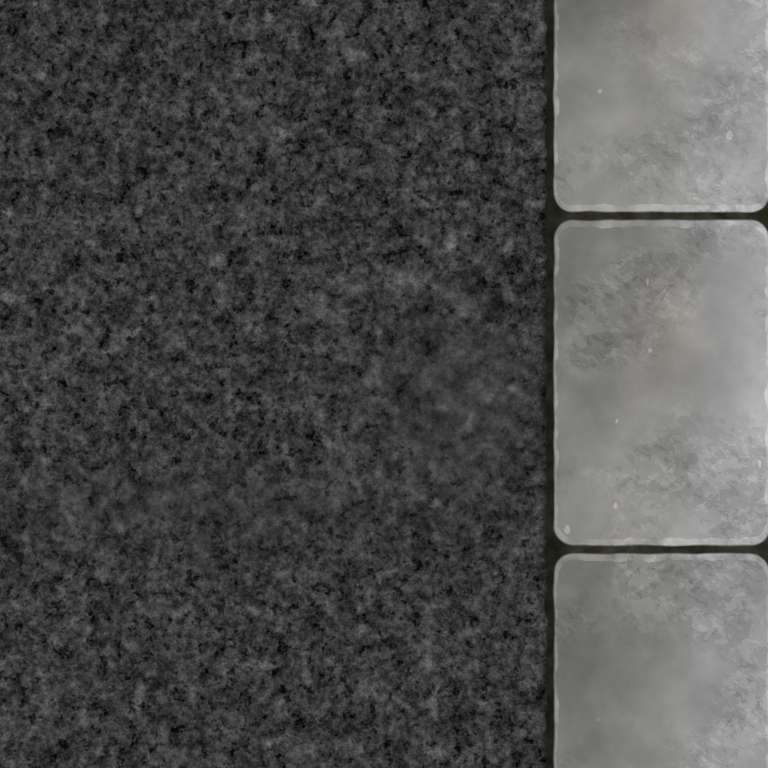
This texture is drawn by a Shadertoy shader. Its source:

```glsl
#define ROAD_EDGE 0.711
#define STONE_LEFT 0.7205
#define STONE_RIGHT 1.003
#define JOINT_Y 0.2845
#define STONE_PITCH 0.4345
#define JOINT_GAP 0.0090
#define CORNER 0.026
#define ROAD_TONE 0.222
#define ROAD_CONTRAST 0.27
#define GRAIN_SCALE 26.0

vec2 gradientAt(ivec2 cell) {
    uvec2 q = uvec2(cell) * uvec2(1597334673u, 3812015801u);
    uint h = (q.x ^ q.y) * 1597334673u;
    h = (h ^ (h >> 15)) * 2246822519u;
    h ^= h >> 13;
    float angle = float(h & 65535u) * 6.28319 / 65536.0;
    return vec2(cos(angle), sin(angle));
}

float gradientNoise(vec2 p) {
    ivec2 i = ivec2(floor(p));
    vec2 f = fract(p);
    vec2 u = f * f * f * (f * (f * 6.0 - 15.0) + 10.0);
    float a = dot(gradientAt(i), f);
    float b = dot(gradientAt(i + ivec2(1, 0)), f - vec2(1, 0));
    float c = dot(gradientAt(i + ivec2(0, 1)), f - vec2(0, 1));
    float d = dot(gradientAt(i + ivec2(1, 1)), f - vec2(1, 1));
    return mix(mix(a, b, u.x), mix(c, d, u.x), u.y);
}

float fbm(vec2 p, int octaves, float gain) {
    float sum = 0.0, amp = 1.0;
    for (int i = 0; i < octaves; i++) {
        sum += amp * gradientNoise(p);
        p = mat2(1.6, 1.2, -1.2, 1.6) * p + 17.3;
        amp *= gain;
    }
    return sum;
}

float roundedBox(vec2 p, vec2 halfSize, float radius) {
    vec2 q = abs(p) - halfSize + radius;
    return length(max(q, 0.0)) + min(max(q.x, q.y), 0.0) - radius;
}

float glow(vec2 p, vec2 centre, vec2 size) {
    vec2 d = (p - centre) / size;
    return exp(-dot(d, d));
}

vec3 asphalt(vec2 p) {
    // Worn, softer zone beside the kerb and a smooth band below it
    float worn = max(glow(p, vec2(0.60, 0.47), vec2(0.13, 0.15)), 0.6 * glow(p, vec2(0.3, 0.34), vec2(0.5, 0.06)));
    float crisp = 1.0 - 0.6 * worn;
    float coarse = fbm(p * GRAIN_SCALE, 2, 0.8);
    float fine = fbm(p * GRAIN_SCALE * 3.0 + 41.0, 3, 0.8);
    float tone = ROAD_TONE + ROAD_CONTRAST * (0.36 * coarse + 0.48 * fine * crisp);
    tone += 0.035 * gradientNoise(p * 8.0 + 5.0);
    // Black pits and pale aggregate
    float pits = fbm(p * GRAIN_SCALE * 2.1 + 90.0, 3, 0.8);
    tone -= 0.11 * smoothstep(0.2, 0.65, pits) * crisp;
    tone += 0.10 * smoothstep(0.25, 0.55, gradientNoise(p * GRAIN_SCALE * 1.6 + 63.0));
    // Broad stains and a faint circular scuff
    tone += 0.04 * (glow(p, vec2(0.11, 0.59), vec2(0.03)) + glow(p, vec2(0.02, 0.51), vec2(0.025)));
    tone += 0.045 * (glow(p, vec2(0.54, 0.64), vec2(0.035, 0.018)) + glow(p, vec2(0.62, 0.49), vec2(0.045)));
    tone -= 0.05 * (glow(p, vec2(0.65, 0.62), vec2(0.045, 0.035)) + glow(p, vec2(0.51, 0.89), vec2(0.04, 0.025)));
    tone -= 0.04 * (glow(p, vec2(0.165, 0.92), vec2(0.02, 0.05)) + glow(p, vec2(0.17, 0.11), vec2(0.02, 0.04)));
    vec2 scuff = p - vec2(0.515, 0.5);
    float ring = exp(-pow((length(scuff) - 0.135) / 0.009, 2.0));
    tone += 0.045 * ring * smoothstep(0.06, 0.12, abs(scuff.y));
    tone -= 0.03 * glow(p, vec2(0.47, JOINT_Y), vec2(0.08, 0.005));
    return vec3(max(tone, 0.03));
}

vec3 stone(vec2 p, vec2 local, vec2 halfSize, float dist, float row) {
    vec2 uv = local / halfSize;
    vec2 seed = p + row * 7.31;
    float wash = fbm(seed * 8.0, 5, 0.58);
    // Diagonal light: dark upper left, bright right side and foot
    float tone = 0.55 + 0.05 * uv.x - 0.02 * uv.y + 0.085 * wash;
    tone -= 0.065 * glow(uv, vec2(-0.5, 0.4), vec2(0.55, 0.5));
    tone += 0.075 * glow(uv, vec2(1.0, 0.15), vec2(0.4, 0.55)) * step(-0.5, row);
    // Ragged brush patches with crisp borders, and short scratches
    float patches = fbm(seed * vec2(20.0, 24.0) + 0.6 * wash, 5, 0.65);
    float roughness = smoothstep(-0.25, 0.4, fbm(seed * 7.0 + 13.0, 2, 0.5) + 0.15 * uv.x);
    tone += (0.045 * smoothstep(-0.02, 0.05, patches) - 0.022) * roughness;
    float scratch = fbm(mat2(0.8, 0.6, -0.6, 0.8) * seed * vec2(45.0, 75.0), 3, 0.65);
    tone += 0.045 * (smoothstep(0.25, 0.4, scratch) - smoothstep(0.25, 0.4, -scratch)) * roughness;
    tone += 0.12 * smoothstep(0.54, 0.58, gradientNoise(seed * vec2(48.0, 34.0)));
    // Thin chipped rim, broader along head and foot, then a dark outer edge
    float width = mix(0.005, 0.010, smoothstep(0.85, 0.97, abs(uv.y)));
    float chip = fbm(p * 32.0, 3, 0.6);
    float rim = smoothstep(-width - 0.001, -width + 0.001, dist + 0.004 * chip);
    tone += rim * (0.065 + 0.10 * chip);
    tone -= 0.26 * smoothstep(-0.003, 0.0005, dist);
    vec3 tint = mix(vec3(1.0, 0.995, 0.975), vec3(0.997, 1.0, 1.005), smoothstep(-0.3, 0.8, uv.x));
    tint += vec3(0.02, 0.005, -0.025) * glow(uv, vec2(0.1, 0.3), vec2(0.3)) * step(-0.5, row);
    return tone * tint;
}

void mainImage(out vec4 fragColor, in vec2 fragCoord) {
    vec2 p = fragCoord / iResolution.xy;
    float pixel = 1.0 / min(iResolution.x, iResolution.y);
    // Kerb stones repeat upward
    float course = (p.y - JOINT_Y) / STONE_PITCH;
    float row = floor(course);
    vec2 local = vec2(p.x - 0.5 * (STONE_LEFT + STONE_RIGHT), (fract(course) - 0.5) * STONE_PITCH);
    vec2 halfSize = 0.5 * vec2(STONE_RIGHT - STONE_LEFT, STONE_PITCH - JOINT_GAP);
    float dist = roundedBox(local, halfSize, CORNER) + 0.002 * gradientNoise(p * 28.0);
    // Dirt in the gutter and joints
    vec3 dirt = vec3(0.145, 0.142, 0.118) + 0.06 * fbm(p * 40.0, 3, 0.6);
    dirt *= 0.85 + 0.4 * smoothstep(STONE_LEFT, STONE_LEFT + 0.03, p.x);
    float roadDist = p.x - ROAD_EDGE + 0.004 * fbm(p * 50.0, 2, 0.6);
    vec3 road = asphalt(p) * (1.0 - 0.25 * smoothstep(-0.008, 0.0, roadDist));
    vec3 colour = mix(road, dirt, smoothstep(-pixel, pixel, roadDist));
    vec3 kerb = stone(p, local, halfSize, dist, row);
    colour = mix(colour, kerb, 1.0 - smoothstep(-pixel, pixel, dist));
    fragColor = vec4(clamp(colour, 0.0, 1.0), 1.0);
}
```
